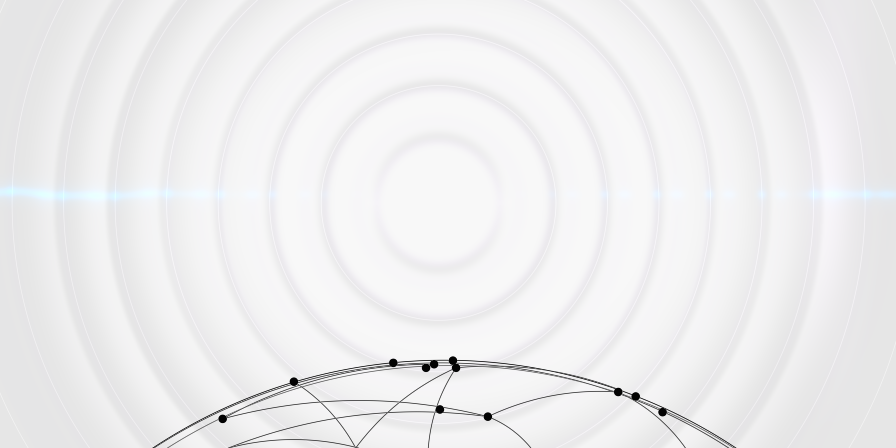
This background is drawn by a Shadertoy shader. Its source:

```glsl
const vec2 nodes[12] = vec2[12](
    vec2(0.497, 0.065), vec2(0.656, 0.148), vec2(0.878, 0.190), vec2(0.951, 0.179),
    vec2(0.969, 0.187), vec2(1.011, 0.195), vec2(1.018, 0.179), vec2(0.982, 0.086),
    vec2(1.089, 0.070), vec2(1.380, 0.125), vec2(1.419, 0.115), vec2(1.479, 0.080));

// Start and end of each link on the globe
const vec4 links[11] = vec4[11](
    vec4(0.656, 0.148, 0.794, 0.0), vec4(0.794, 0.0, 1.018, 0.179),
    vec4(0.956, 0.0, 1.018, 0.179), vec4(0.497, 0.065, 1.089, 0.070),
    vec4(1.089, 0.070, 1.380, 0.125), vec4(0.510, 0.0, 1.089, 0.070),
    vec4(0.510, 0.0, 0.800, 0.0), vec4(1.018, 0.179, 1.419, 0.115),
    vec4(1.380, 0.125, 1.530, 0.0), vec4(1.089, 0.070, 1.185, 0.0),
    vec4(0.497, 0.065, 0.969, 0.187));

float bell(float x, float width) {
    return exp(-x * x / (width * width));
}

float stroke(float d, float halfWidth, float pixel) {
    float soft = max(pixel, halfWidth);
    return smoothstep(soft, 0.0, abs(d)) * min(1.0, 2.0 * halfWidth / pixel);
}

// Distance to a shallow parabola bowed to the left of a to b
float bowDistance(vec2 p, vec2 a, vec2 b) {
    float span = length(b - a);
    vec2 along = (b - a) / span;
    vec2 q = p - a;
    float t = dot(q, along) / span;
    float height = dot(q, vec2(-along.y, along.x));
    float slope = 0.26 * (1.0 - 2.0 * t);
    float d = abs(height - 0.26 * span * t * (1.0 - t)) / sqrt(1.0 + slope * slope);
    return max(d, span * (abs(t - 0.5) - 0.5));
}

vec3 ringBackdrop(vec2 p, float pixel) {
    vec2 q = p - vec2(0.979, 0.547);
    float r = length(q);
    float upright = abs(q.y) / max(r, 0.001);

    // Grey fog around a white core, cut by bright bands
    float fog = smoothstep(0.38, 0.88, length((q - vec2(0.06, 0.0)) * vec2(1.0, 1.25)));
    float phase = fract((r - 0.141) / 0.117);
    float band = smoothstep(0.06, 0.2, phase) * (1.0 - smoothstep(0.25, 0.95, phase));
    float grey = fog * (1.0 - 0.75 * band * (1.0 - smoothstep(0.8, 1.0, r)));

    // Shadow rings with lilac rims and fine white circles
    float shadow = 0.0, rim = 0.0, fine = 0.0;
    for (int i = 0; i < 8; i++) {
        float radius = 0.141 + 0.117 * float(i);
        float strength = i == 0 ? 0.6 * upright : 0.55 + 0.25 * upright;
        strength *= 1.0 - smoothstep(0.7, 0.95, radius);
        shadow += strength * bell(r - radius - 0.008 * upright, 0.014);
        rim += bell(r - radius + 0.004, 0.01) + 0.5 * bell(r - radius - 0.04, 0.016);
        fine += stroke(r - 0.262 - 0.115 * float(i), 0.0022, pixel);
    }
    grey = clamp(max(grey, shadow), 0.0, 1.0);
    vec3 color = mix(vec3(0.972), vec3(0.9), grey);
    color -= vec3(0.008, 0.016, 0.0) * rim * (1.0 - 0.6 * fog);
    color += 0.04 * fine;

    // Lilac veil at the right
    float veil = bell(p.x - 1.86, 0.07) * bell(q.y - 0.12, 0.4);
    color += vec3(0.035, 0.025, 0.04) * veil;

    // Horizontal blue flare, caught again on the rings
    float left = 1.0 - smoothstep(0.0, 0.65, p.x);
    float right = smoothstep(1.75, 1.86, p.x);
    float flareY = 0.566 + left * (0.005 * sin(17.0 * p.x + 1.2) + 0.002 * sin(41.0 * p.x));
    float flare = left + 0.55 * right + 0.6 * min(rim, 1.0) * smoothstep(0.1, 0.5, r);
    float beam = bell(p.y - flareY, 0.009) + 0.35 * bell(p.y - flareY, 0.026);
    return color + vec3(-0.025, 0.045, 0.1) * flare * beam;
}

void mainImage(out vec4 fragColor, in vec2 fragCoord) {
    float pixel = 1.0 / iResolution.y;
    vec2 p = fragCoord * pixel;
    vec3 color = ringBackdrop(p, pixel);

    // Globe outline and its close companions
    float ink = 0.0;
    for (int i = 0; i < 3; i++) {
        float k = float(i);
        vec2 center = vec2(0.992 + 0.014 * k * (k - 1.5), -0.982 - 0.006 * k);
        ink = max(ink, (0.8 - 0.15 * k) * stroke(length(p - center) - 1.178, 0.0015, pixel));
    }

    // Links between the nodes
    for (int i = 0; i < 11; i++) {
        float d = bowDistance(p, links[i].xy, links[i].zw);
        ink = max(ink, 0.65 * stroke(d, 0.0015, pixel));
    }

    // Round nodes
    for (int i = 0; i < 12; i++) {
        float d = length(p - nodes[i]) - 0.0095;
        ink = max(ink, smoothstep(0.6 * pixel, -0.6 * pixel, d));
    }
    color = mix(color, vec3(0.01), ink);
    fragColor = vec4(clamp(color, 0.0, 1.0), 1.0);
}
```
